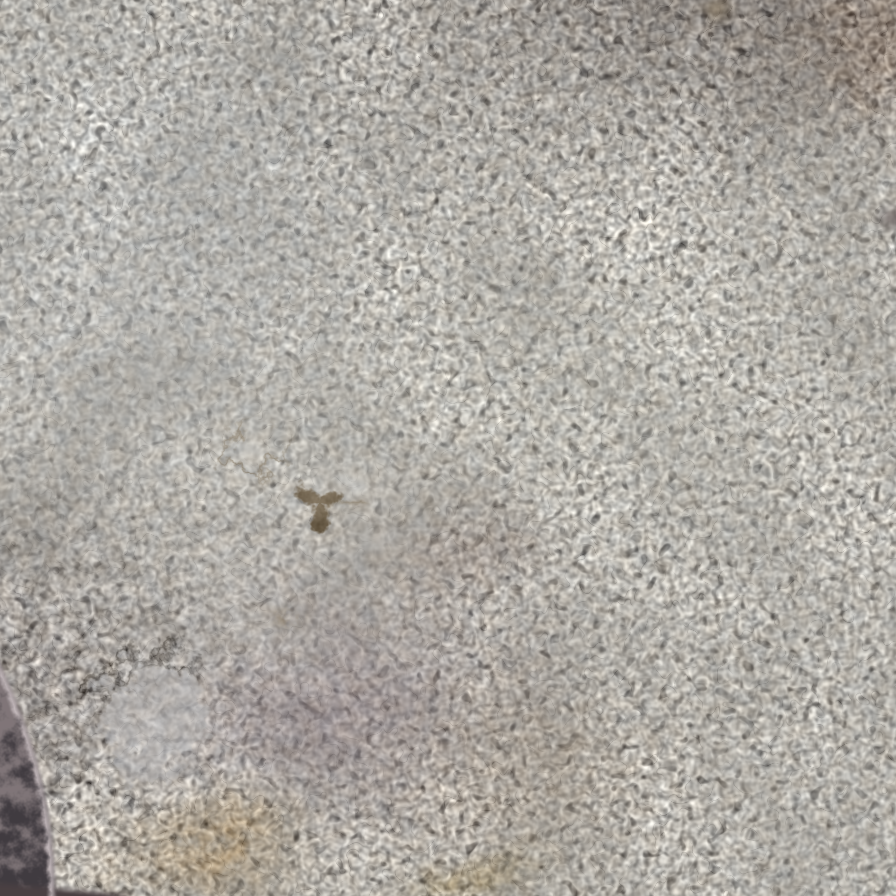
A Shadertoy shader for this texture:

```glsl
// Weathered concrete: fine grain, soft stains, a chipped pale patch and a dark corner.

vec2 hashGradient(vec2 cell) {
    vec3 h = fract(cell.xyx * vec3(0.1031, 0.1030, 0.0973));
    h += dot(h, h.yzx + 33.33);
    float angle = 6.2832 * fract((h.x + h.y) * h.z);
    return vec2(cos(angle), sin(angle));
}

float gradientNoise(vec2 p) {
    vec2 i = floor(p), f = fract(p);
    vec2 u = f * f * (3.0 - 2.0 * f);
    float a = dot(hashGradient(i), f);
    float b = dot(hashGradient(i + vec2(1, 0)), f - vec2(1, 0));
    float c = dot(hashGradient(i + vec2(0, 1)), f - vec2(0, 1));
    float d = dot(hashGradient(i + vec2(1, 1)), f - vec2(1, 1));
    return mix(mix(a, b, u.x), mix(c, d, u.x), u.y);
}

vec2 turn(vec2 p, float angle) {
    float c = cos(angle), s = sin(angle);
    return vec2(c * p.x - s * p.y, s * p.x + c * p.y);
}

float fbm(vec2 p, int octaves) {
    float sum = 0.0, amplitude = 0.6;
    for (int i = 0; i < octaves; i++) {
        sum += amplitude * gradientNoise(p);
        p = turn(p, 0.64) * 2.03 + 17.3;
        amplitude *= 0.55;
    }
    return sum;
}

// Soft elliptical falloff, 1 at the centre.
float blob(vec2 p, vec2 center, vec2 radius) {
    vec2 d = (p - center) / radius;
    return exp(-dot(d, d));
}

// Solid shape below zero distance, with a soft edge.
float fill(float dist, float softness) {
    return 1.0 - smoothstep(-softness, softness, dist);
}

vec3 stainedBase(vec2 p, float rough) {
    vec3 color = vec3(0.680, 0.668, 0.643);
    color = mix(color, vec3(0.695, 0.693, 0.680), 0.9 * blob(p, vec2(0.17, 0.75), vec2(0.25, 0.25)));
    color = mix(color, vec3(0.725, 0.717, 0.687), 0.7 * blob(p, vec2(0.66, 0.58), vec2(0.27, 0.17)));
    color = mix(color, vec3(0.50, 0.475, 0.455), 0.85 * blob(p, vec2(0.82, 1.02), vec2(0.33, 0.15)));
    color = mix(color, vec3(0.55, 0.48, 0.425), 0.6 * blob(p, vec2(0.98, 0.95), vec2(0.10, 0.08)));
    color = mix(color, vec3(0.59, 0.55, 0.555), 0.85 * blob(p, vec2(0.37, 0.21), vec2(0.17, 0.11)));
    color = mix(color, vec3(0.62, 0.575, 0.545), 0.6 * blob(p, vec2(0.51, 0.39), vec2(0.09, 0.07)));
    color = mix(color, vec3(0.64, 0.60, 0.55), 0.6 * blob(p, vec2(0.60, 0.13), vec2(0.15, 0.10)));
    color = mix(color, vec3(0.56, 0.535, 0.52), 0.75 * blob(p, vec2(0.04, 0.23), vec2(0.13, 0.18)));
    float patchy = 0.65 + 0.8 * rough;
    color = mix(color, vec3(0.65, 0.565, 0.44), patchy * blob(p, vec2(0.24, 0.045), vec2(0.09, 0.045)));
    color = mix(color, vec3(0.62, 0.56, 0.44), patchy * blob(p, vec2(0.52, 0.015), vec2(0.06, 0.025)));
    return color;
}

// Fine mottling with dark pits and short wandering cracks.
float grain(vec2 p) {
    vec2 q = turn(p, 0.5);
    q += 0.003 * vec2(gradientNoise(q * 70.0), gradientNoise(q * 70.0 + 31.0));
    float fine = 0.6 * gradientNoise(q * 118.0) + 0.6 * gradientNoise(turn(q, 0.9) * 190.0 + 41.0);
    float pits = smoothstep(0.1, 0.45, gradientNoise(turn(q, 1.7) * 98.0 + 9.0));
    float cracks = fill(abs(gradientNoise(turn(q, 2.4) * 80.0 + 60.0)) - 0.02, 0.06);
    cracks *= smoothstep(-0.05, 0.3, gradientNoise(q * 45.0 + 90.0));
    return 0.36 * fine - 0.17 * pits - 0.12 * cracks + 0.035;
}

// Ragged brown fleck with three lobes and a thin crack leading right.
float starFleck(vec2 p, float rough) {
    float lobes = 0.015 + 0.007 * cos(3.0 * atan(p.y, p.x) - 1.57);
    float star = fill(length(p) - lobes + 0.035 * rough, 0.006);
    float crack = fill(abs(p.y + 0.008 * rough) - 0.0012, 0.0025) * fill(abs(p.x - 0.03) - 0.022, 0.008);
    return max(star, 0.6 * crack);
}

// Dark curved object at the lower left with a bright rim.
vec3 darkCorner(vec3 color, vec2 p, float rough) {
    float edge = p.x - (0.061 - 0.92 * p.y * p.y);
    vec3 shade = mix(vec3(0.25, 0.23, 0.25), vec3(0.50, 0.46, 0.47), smoothstep(-0.1, 0.5, rough + 2.0 * p.y));
    color = mix(color, shade, fill(edge, 0.005));
    float strip = fill(p.y - 0.014 + 0.09 * p.x, 0.006) * fill(p.x - 0.14, 0.02);
    color = mix(color, vec3(0.29, 0.25, 0.26), strip);
    float rim = fill(abs(edge + 0.003 + 0.006 * rough) - 0.003, 0.004);
    return mix(color, vec3(0.77, 0.73, 0.74), rim * clamp(0.75 + rough, 0.0, 1.0));
}

void mainImage(out vec4 fragColor, in vec2 fragCoord) {
    vec2 p = fragCoord / iResolution.xy;
    float clouds = fbm(p * 6.0, 5);
    float rough = fbm(p * 40.0 + 5.0, 4);
    vec2 warped = p + 0.08 * vec2(clouds, fbm(p * 6.0 + 30.0, 4));
    vec3 color = stainedBase(warped, rough) + 0.10 * clouds + 0.06 * rough;

    // Worn lower-left surface: crumbly lumps and dark crevices.
    float worn = blob(warped, vec2(0.08, 0.20), vec2(0.20, 0.20));
    float crevice = fill(abs(fbm(p * 22.0 + 70.0, 4)) - 0.01, 0.04);
    color += worn * (0.28 * rough - 0.13 * crevice + 0.02);

    // Pale chipped patch with a shadowed upper edge.
    vec2 chip = (p - vec2(0.175, 0.20)) / vec2(0.055, 0.060);
    float chipEdge = length(chip) - 1.0 + 1.3 * rough + 0.9 * fbm(p * 18.0, 2);
    float chipped = fill(chipEdge, 0.15);
    color = mix(color, vec3(0.715, 0.705, 0.70) + 0.10 * rough, 0.8 * chipped);
    color -= 0.2 * fill(abs(chipEdge - 0.2) - 0.08, 0.14) * smoothstep(0.2, 0.8, chip.y - 0.3 * chip.x);

    // Smooth pale spots around the fleck.
    float pale = blob(warped, vec2(0.395, 0.46), vec2(0.030, 0.022)) + blob(p, vec2(0.42, 0.395), vec2(0.018, 0.014))
               + blob(p, vec2(0.28, 0.495), vec2(0.018, 0.022));
    color += 0.07 * pale;

    // Grain is calmer on the smooth left side and around the violet stain.
    float calm = blob(warped, vec2(0.15, 0.57), vec2(0.24, 0.22)) + blob(warped, vec2(0.36, 0.27), vec2(0.15, 0.18));
    float contrast = (1.0 - 0.42 * min(calm, 1.0)) * (1.0 - 0.5 * min(pale + chipped, 1.0)) * (1.0 + 0.9 * clouds);
    color += contrast * grain(p) * vec3(1.0, 1.0, 0.97);
    color += 0.02 * gradientNoise(turn(p, 1.1) * 60.0 + 3.0) * vec3(1.0, 0.1, -1.0);

    // Brown marks.
    vec3 brown = vec3(0.45, 0.39, 0.30) + 0.25 * rough;
    color = mix(color, brown, 0.85 * starFleck(p - vec2(0.357, 0.439), rough));
    float ring = fill(abs(length((p - vec2(0.283, 0.503)) * vec2(0.9, 1.0)) - 0.03 + 0.06 * rough) - 0.003, 0.007);
    color = mix(color, brown, 0.6 * ring * smoothstep(-0.15, 0.25, rough + clouds));
    color = mix(color, brown, 0.6 * blob(p, vec2(0.32, 0.31), vec2(0.018, 0.012)) * smoothstep(-0.2, 0.2, rough));
    color = mix(color, brown, 0.6 * blob(p, vec2(0.80, 0.99), vec2(0.014, 0.012)));
    color = mix(color, vec3(0.36, 0.32, 0.32), 0.7 * blob(p, vec2(1.0, 0.757), vec2(0.018, 0.012)));

    color = darkCorner(color, p, rough);
    fragColor = vec4(clamp(color, 0.0, 1.0), 1.0);
}
```
